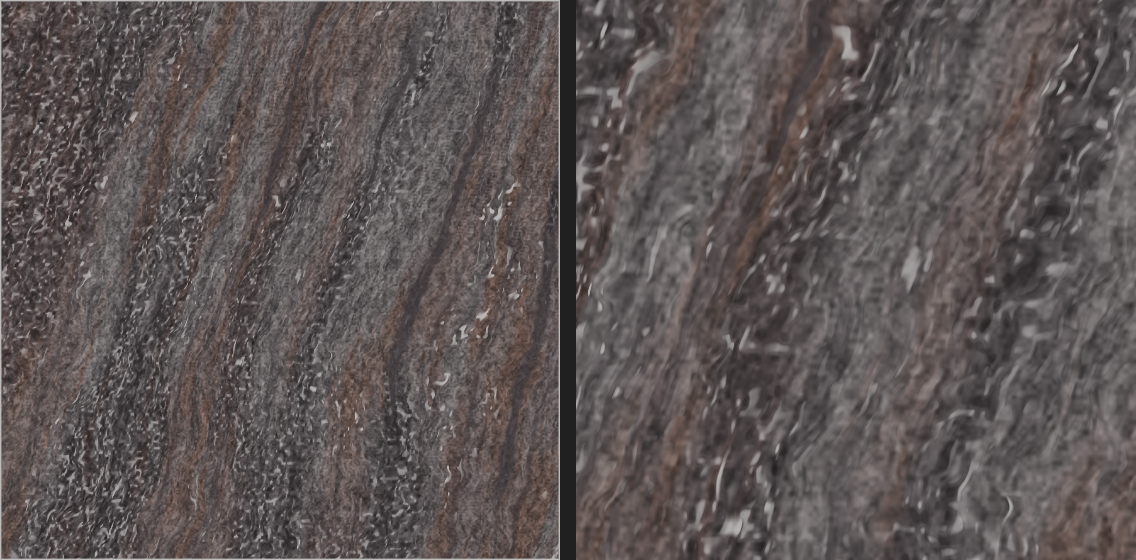
Left, the full canvas; right, a detail of the centre.
Write a Shadertoy shader that draws this texture.

```glsl
const vec3 GREY = vec3(0.415, 0.395, 0.397);
const vec3 BROWN = vec3(0.398, 0.350, 0.340);
const vec3 RUST = vec3(0.375, 0.275, 0.235);
const vec3 CHARCOAL = vec3(0.245, 0.222, 0.234);
const vec3 CRYSTAL = vec3(0.78, 0.77, 0.77);
const vec3 RIM = vec3(0.74, 0.73, 0.73);

float hash(vec2 p) {
    return fract(sin(dot(p, vec2(127.1, 311.7))) * 43758.5453);
}

float noise(vec2 p) {
    vec2 i = floor(p);
    vec2 f = fract(p);
    f = f * f * (3.0 - 2.0 * f);
    float low = mix(hash(i), hash(i + vec2(1.0, 0.0)), f.x);
    float high = mix(hash(i + vec2(0.0, 1.0)), hash(i + 1.0), f.x);
    return mix(low, high, f.y);
}

float fbm(vec2 p) {
    float sum = 0.0;
    float weight = 0.533;
    for (int i = 0; i < 4; i++) {
        sum += weight * noise(p);
        p = p * 2.03 + vec2(17.3, 9.1);
        weight *= 0.5;
    }
    return sum;
}

// Maps the canvas to (across, along) the leaning, wavy strata
vec2 strata(vec2 uv) {
    float across = uv.x - 0.29 * uv.y;
    across += 0.10 * (noise(vec2(across * 2.0, uv.y * 2.6) + 4.0) - 0.5);
    across += 0.040 * (fbm(uv * vec2(7.0, 8.0) + 21.0) - 0.5);
    across += 0.014 * (fbm(uv * vec2(34.0, 28.0) + 53.0) - 0.5);
    return vec2(across, uv.y);
}

// Soft-edged band where a stretched noise field exceeds a level
float band(vec2 q, vec2 scale, float seed, float level, float softness) {
    float field = fbm(q * scale + seed);
    return smoothstep(level - softness, level + softness, field);
}

// Repeated dark seams, each with its own position, width and breaks
float seams(vec2 q, float count, float seed) {
    float x = q.x * count + seed;
    float cell = floor(x);
    float centre = 0.35 + 0.3 * hash(vec2(cell, seed));
    float width = mix(0.035, 0.075, hash(vec2(cell, seed + 5.0)));
    width *= 0.4 + 1.2 * noise(vec2(cell * 7.0, q.y * 7.0 + seed));
    float offset = fract(x) - centre;
    float core = 1.0 - smoothstep(width * 0.5, width * 1.3, abs(offset));
    float shade = 0.40 * exp(-abs(offset) / (width * 2.2));
    float presence = smoothstep(0.15, 0.5, noise(vec2(cell * 3.0, q.y * 3.0 + seed)));
    return max(core, shade) * presence;
}

void mainImage(out vec4 fragColor, in vec2 fragCoord) {
    vec2 uv = fragCoord / iResolution.xy;
    vec2 q = strata(uv);

    // Narrow strata of grey, brown and rust
    float brown = band(q, vec2(14.0, 1.6), 3.0, 0.49, 0.14);
    float rust = band(q, vec2(32.0, 3.0), 31.0, 0.64, 0.10);
    float rustThread = band(q, vec2(85.0, 10.0), 47.0, 0.60, 0.08);
    float speckled = band(q, vec2(12.0, 1.9), 71.0, 0.57, 0.09);
    vec3 color = mix(GREY, BROWN, brown);
    color = mix(color, RUST, max(0.65 * rust, 0.55 * rustThread * brown));
    color = mix(color, CHARCOAL, 0.42 * speckled);

    // Dark seams and finer broken threads
    float seam = max(seams(q, 5.5, 2.0), 0.65 * seams(q, 11.0, 13.0));
    float thread = band(q, vec2(75.0, 9.0), 83.0, 0.59, 0.09);
    color = mix(color, CHARCOAL, max(0.85 * seam, 0.45 * thread));

    // Streaks and curly grain drawn out along the strata
    vec2 curl = vec2(noise(uv * 85.0), noise(uv * 85.0 + 37.0)) - 0.5;
    vec2 g = q + 0.005 * curl;
    float streak = fbm(g * vec2(105.0, 24.0) + 7.0) - 0.5;
    float grain = noise(g * vec2(250.0, 120.0) + 11.0) - 0.5;
    float dust = noise(uv * 330.0 + 19.0) - 0.5;
    float calm = 1.0 - 0.55 * seam;
    float relief = 0.20 * streak + 0.22 * grain + 0.17 * dust;
    color *= 0.99 + 2.0 * relief * calm;

    // Fine crystals in the speckled strata
    float chips = noise(g * vec2(225.0, 150.0) + 91.0);
    color *= 1.0 - 0.26 * speckled * (1.0 - smoothstep(0.2, 0.5, chips));
    float crystal = smoothstep(0.58, 0.95, chips) * (0.17 + 0.50 * speckled);

    // Sparse pale flecks gathered in loose clusters
    float cluster = smoothstep(0.54, 0.74, fbm(q * vec2(24.0, 8.0) + 61.0));
    float fleck = smoothstep(0.70, 0.94, noise(g * vec2(190.0, 85.0) + 27.0));
    crystal = max(crystal, fleck * (0.22 + 0.65 * cluster));
    color = mix(color, CRYSTAL, crystal * calm);

    // Thin pale rim of the slab
    vec2 inset = min(uv, 1.0 - uv);
    float rim = 1.0 - smoothstep(0.001, 0.004, min(inset.x, inset.y));
    color = mix(color, RIM, rim);
    fragColor = vec4(clamp(color, 0.0, 1.0), 1.0);
}
```
